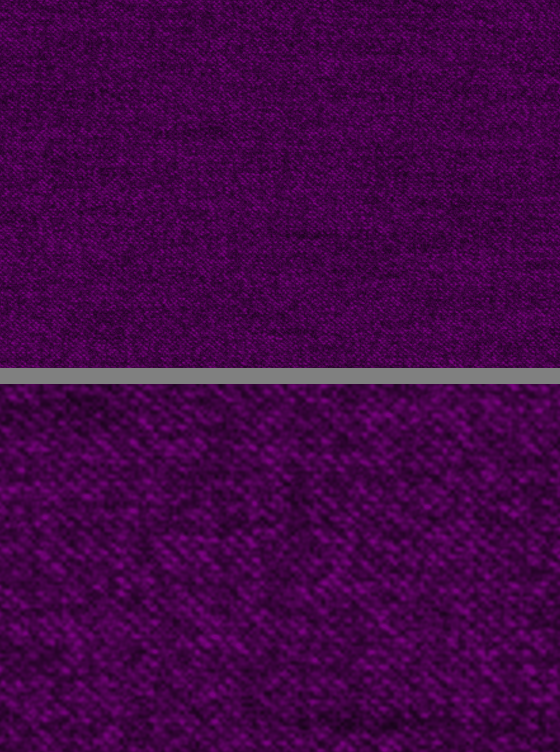
Top: the whole. Bottom: its middle third, enlarged.
Write a WebGL 2 fragment shader that draws this texture.

```glsl
#version 300 es
precision highp float;

uniform vec2 u_resolution;
out vec4 fragColor;

// Colours of the cloth
const vec3 SHADOW = vec3(0.12, 0.013, 0.13);
const vec3 LIT = vec3(0.38, 0.01, 0.40);

// Sizes, counted per canvas height
const vec2 STITCHES = vec2(70.0, 160.0);
const float GRIT_SCALE = 290.0;
const vec2 BAND_SCALE = vec2(4.0, 50.0);

// Shape of one stitch: falloff across, along and tilted
const vec3 FALLOFF = vec3(8.0, 3.5, 1.8);
const float JITTER = 0.25;
const float STITCH_MEAN = 0.605;

// Strength of each layer
const float BASE = 0.555;
const float WEAVE = 0.70;
const float STITCH_SPREAD = 1.15;
const float WEFT = 0.13;
const float WARP = 0.10;
const float GRIT = 0.54;
const float BANDS = 0.16;
const float PATCHES = 0.03;

float hash(vec2 p) {
    vec3 q = fract(vec3(p.xyx) * 0.1031);
    q += dot(q, q.yzx + 33.33);
    return fract((q.x + q.y) * q.z);
}

float valueNoise(vec2 p) {
    vec2 cell = floor(p);
    vec2 f = fract(p);
    f = f * f * (3.0 - 2.0 * f);
    float low = mix(hash(cell), hash(cell + vec2(1, 0)), f.x);
    float high = mix(hash(cell + vec2(0, 1)), hash(cell + vec2(1, 1)), f.x);
    return mix(low, high, f.y);
}

// Slow swell along one thread, with its own phase
float threadSwell(float along, float id) {
    float phase = 6.2832 * hash(vec2(id, 71.0));
    return sin(along * 9.0 + phase) + 0.6 * sin(along * 23.0 + phase * 3.0);
}

// Brightness of one stitch, from its own fibres and its two threads
float stitchShine(vec2 id, float stagger) {
    float shine = 1.0 + STITCH_SPREAD * (hash(id + 5.0) - 0.5);
    shine += WEFT * threadSwell(id.x / STITCHES.x, id.y);
    shine += WARP * threadSwell(id.y / STITCHES.y, 2.0 * (id.x + stagger) + 900.0);
    return shine;
}

// Soft cellular noise on staggered rows: sum of tilted stitches
float stitches(vec2 p) {
    float row = floor(p.y + 0.5);
    float sum = 0.0;
    for (int j = -1; j <= 1; j++) {
        float r = row + float(j);
        float stagger = 0.5 * mod(r, 2.0);
        float column = floor(p.x - stagger + 0.5);
        for (int i = -1; i <= 1; i++) {
            vec2 id = vec2(column + float(i), r);
            vec2 offset = vec2(hash(id + 17.0), hash(id + 53.0)) - 0.5;
            vec2 d = p - id - vec2(stagger, 0.0) - JITTER * offset;
            float falloff = dot(FALLOFF, vec3(d * d, d.x * d.y));
            sum += stitchShine(id, stagger) * exp(-falloff);
        }
    }
    return sum;
}

void main() {
    vec2 uv = gl_FragCoord.xy / u_resolution.y;

    // Threads wander slightly
    vec2 wander = vec2(sin(uv.y * 11.0 + 2.0 * sin(uv.x * 5.0)),
                       sin(uv.x * 8.0 + 2.0 * sin(uv.y * 6.0)));
    vec2 p = (uv + 0.0025 * wander) * STITCHES + 200.0;

    // Woven stitches and fine fibre grit
    float tone = BASE + WEAVE * (stitches(p) - STITCH_MEAN);
    tone += GRIT * (valueNoise(uv * GRIT_SCALE) - 0.5);

    // Faint horizontal bands and broad patches
    tone += BANDS * (valueNoise(uv * BAND_SCALE + 40.0) - 0.5);
    tone += PATCHES * sin(uv.x * 9.0 + 3.0 * sin(uv.y * 4.0)) * sin(uv.y * 13.0 + uv.x * 4.0);

    vec3 colour = mix(SHADOW, LIT, clamp(tone, -0.25, 1.35));
    fragColor = vec4(max(colour, 0.0), 1.0);
}
```
